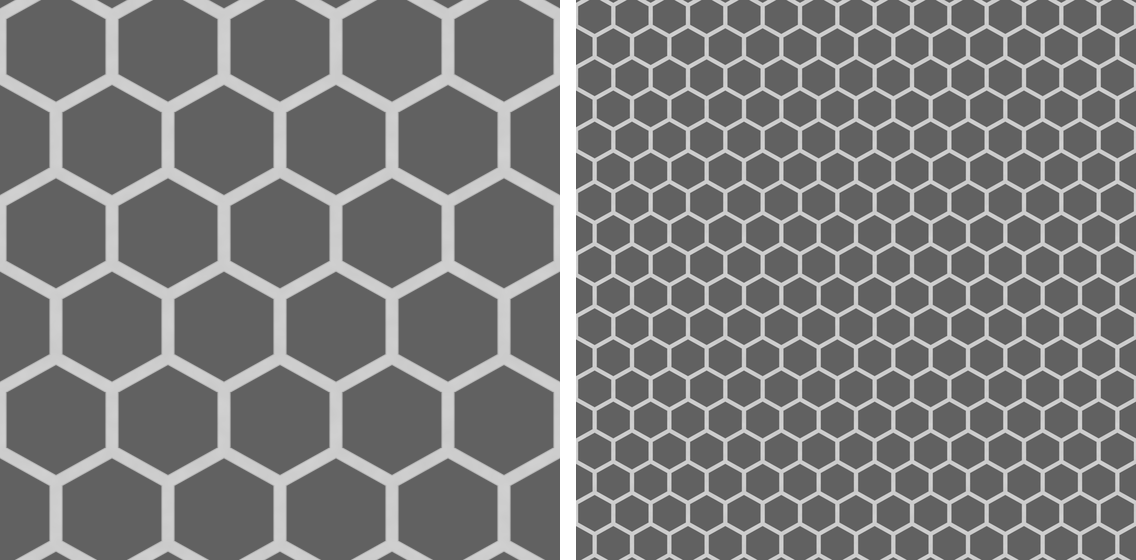
Left, the tile; right, the same tile 3 across and 3 down.
This pattern is drawn by a three.js fragment shader. Its source:

```glsl
// Dark hexagonal tiles, pointed end up, with pale and faintly mottled grout.
// Two interleaved lattices give the nearest tile; its hexagonal distance places
// the soft grout edge, and gradient noise with whole periods tints the grout.

#define COLUMNS 5.0          // tiles across
#define ROW_PAIRS 3.0        // pairs of staggered rows up
#define TILE_RADIUS 0.441    // centre to flat side, in column widths
#define TILE_COLOR vec3(0.38)
#define GROUT_COLOR vec3(0.805)
#define EDGE_SOFTNESS 0.0013 // half width of the tile edge, in canvas units
#define SHADE_WIDTH 0.0032   // reach of the shading along the grout border
#define SHADE_DEPTH 0.10     // darkening at the grout border
#define MOTTLE_SCALE 20.0    // noise cells across, a whole number
#define MOTTLE_AMOUNT 0.022

varying vec2 vUv;

const float SQRT3 = 1.7320508;

// Random unit gradient for a noise cell
vec2 gradientAt(vec2 cell, float period) {
  cell = mod(cell, period);
  float angle = 6.28319 * fract(sin(dot(cell, vec2(127.1, 311.7))) * 4375.85);
  return vec2(cos(angle), sin(angle));
}

// Gradient noise that wraps after a whole number of cells
float wrappedNoise(vec2 uv, float period) {
  vec2 p = uv * period;
  vec2 cell = floor(p);
  vec2 f = p - cell;
  vec2 w = f * f * f * (f * (f * 6.0 - 15.0) + 10.0);
  vec2 right = vec2(1.0, 0.0);
  vec2 up = vec2(0.0, 1.0);
  float a = dot(gradientAt(cell, period), f);
  float b = dot(gradientAt(cell + right, period), f - right);
  float c = dot(gradientAt(cell + up, period), f - up);
  float d = dot(gradientAt(cell + 1.0, period), f - 1.0);
  return mix(mix(a, b, w.x), mix(c, d, w.x), w.y);
}

// Distance from the centre, measured towards the nearest side
float hexDistance(vec2 p) {
  p = abs(p);
  return max(p.x, dot(p, vec2(0.5, 0.5 * SQRT3)));
}

// Hexagonal distance to the nearest centre of the staggered rows
float nearestTile(vec2 uv) {
  vec2 pitch = vec2(1.0, SQRT3);
  vec2 p = uv * vec2(COLUMNS, ROW_PAIRS) * pitch - vec2(0.0, 0.25 * SQRT3);
  vec2 lowerRow = mod(p + 0.5 * pitch, pitch) - 0.5 * pitch;
  vec2 upperRow = mod(p, pitch) - 0.5 * pitch;
  return min(hexDistance(lowerRow), hexDistance(upperRow));
}

void main() {
  // Signed distance to the tile edge in canvas units, positive in the grout
  float edge = (nearestTile(vUv) - TILE_RADIUS) / COLUMNS;

  // Grout: faint mottling and a slightly darker border
  float mottle = wrappedNoise(vUv, MOTTLE_SCALE)
               + 0.5 * wrappedNoise(vUv, 3.0 * MOTTLE_SCALE);
  float shade = SHADE_DEPTH * (1.0 - smoothstep(0.0, SHADE_WIDTH, edge));
  vec3 grout = GROUT_COLOR + MOTTLE_AMOUNT * mottle - shade;

  // Plain tiles over the grout
  float groutMask = smoothstep(-EDGE_SOFTNESS, EDGE_SOFTNESS, edge);
  gl_FragColor = vec4(mix(TILE_COLOR, grout, groutMask), 1.0);
}
```
